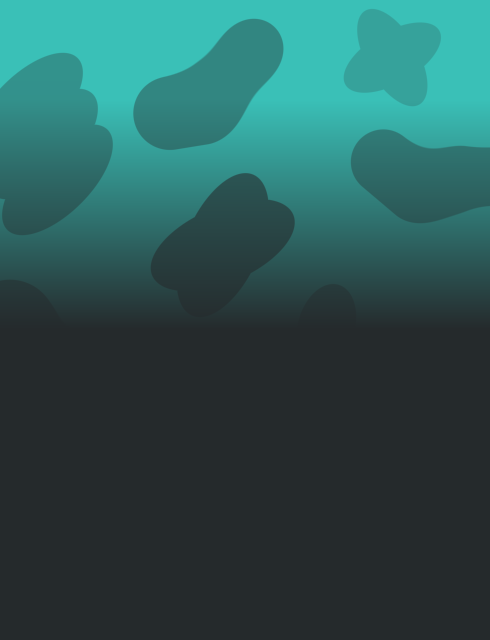
Reproduce this background procedurally as a WebGL 2 fragment shader.

```glsl
#version 300 es
precision highp float;

uniform vec2 u_resolution;
out vec4 outColor;

// Approximate signed distance to an ellipse turned by angle
float ellipse(vec2 p, vec2 center, vec2 radii, float angle) {
    float c = cos(angle), s = sin(angle);
    vec2 q = mat2(c, -s, s, c) * (p - center);
    float k = length(q / radii);
    return k * (k - 1.0) / max(length(q / (radii * radii)), 1e-4);
}

float capsule(vec2 p, vec2 a, vec2 b, float radius) {
    vec2 ab = b - a;
    float t = clamp(dot(p - a, ab) / dot(ab, ab), 0.0, 1.0);
    return length(p - a - ab * t) - radius;
}

float circle(vec2 p, vec2 center, float radius) {
    return length(p - center) - radius;
}

float smoothUnion(float a, float b, float k) {
    float h = clamp(0.5 + 0.5 * (b - a) / k, 0.0, 1.0);
    return mix(b, a, h) - k * h * (1.0 - h);
}

// Two equal ellipses crossing at one center
float crossedPair(vec2 p, vec2 center, vec2 radii, float angleA, float angleB) {
    return min(ellipse(p, center, radii, angleA), ellipse(p, center, radii, angleB));
}

// Three slanted ellipses stepping down to the right
float layeredLeaf(vec2 p) {
    float d = 1.0;
    for (int i = 0; i < 3; i++) {
        vec2 center = vec2(0.043, 0.831) + float(i) * vec2(0.0234, -0.056);
        d = min(d, ellipse(p, center, vec2(0.1107, 0.052), 0.785));
    }
    return d;
}

float coverage(float d) {
    float pixel = 1.0 / u_resolution.y;
    return smoothstep(0.75 * pixel, -0.75 * pixel, d);
}

void main() {
    // Canvas height is one unit
    vec2 p = gl_FragCoord.xy / u_resolution.y;
    vec3 teal = vec3(0.227, 0.753, 0.718);
    vec3 charcoal = vec3(0.145, 0.165, 0.173);

    // Vertical fade
    vec3 color = mix(charcoal, teal, clamp((p.y - 0.486) / 0.358, 0.0, 1.0));

    // Upper blobs
    float peanut = smoothUnion(
        capsule(p, vec2(0.2656, 0.823), vec2(0.315, 0.831), 0.0573),
        circle(p, vec2(0.398, 0.926), 0.0443), 0.117);
    float bottle = smoothUnion(
        capsule(p, vec2(0.599, 0.747), vec2(0.651, 0.703), 0.0508),
        capsule(p, vec2(0.729, 0.724), vec2(0.833, 0.724), 0.0456), 0.0755);
    float star = crossedPair(p, vec2(0.613, 0.910), vec2(0.0846, 0.0404), 0.524, 2.094);

    // Lower blobs sinking into the dark
    float petals = crossedPair(p, vec2(0.348, 0.617), vec2(0.120, 0.0587), 0.41, 1.16);
    float mound = smoothUnion(
        circle(p, vec2(0.0156, 0.490), 0.073),
        circle(p, vec2(0.156, 0.427), 0.0586), 0.078);
    float egg = ellipse(p, vec2(0.510, 0.490), vec2(0.0677, 0.0443), 1.29);

    // Translucent shading
    float leafShade = mix(0.40, 0.31, smoothstep(0.64, 0.88, p.y));
    color = mix(color, charcoal, leafShade * coverage(layeredLeaf(p)));
    color = mix(color, charcoal, 0.39 * coverage(peanut));
    color = mix(color, charcoal, 0.37 * coverage(bottle));
    color = mix(color, charcoal, 0.20 * coverage(star));
    color = mix(color, charcoal, 0.58 * coverage(petals));
    color = mix(color, charcoal, 0.48 * coverage(mound));
    color = mix(color, charcoal, 0.42 * coverage(egg));

    outColor = vec4(color, 1.0);
}
```
